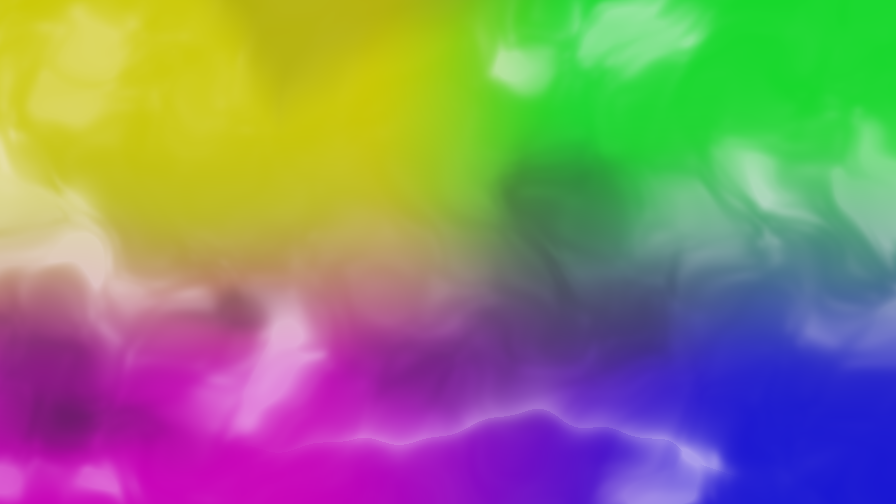
Reproduce this background procedurally as a Shadertoy shader.

```glsl
// Soft rainbow storm clouds: four corner hues melt into each other through a
// grey haze band, then puffs and hollows with billowing cellular outlines
// lighten or darken them. A glowing ridge and a sky wedge add sharper edges.

const vec3 YELLOW  = vec3(0.80, 0.79, 0.04);
const vec3 GREEN   = vec3(0.11, 0.85, 0.19);
const vec3 MAGENTA = vec3(0.79, 0.03, 0.73);
const vec3 BLUE    = vec3(0.12, 0.11, 0.83);
const vec3 MIST    = vec3(0.98, 0.94, 0.99);
const vec3 MURK    = vec3(0.21, 0.18, 0.24);
const vec3 HAZE    = vec3(0.57, 0.56, 0.52);

const float HAZE_AMOUNT = 0.36;
const float WARP = 0.020;         // bending of the cloud outlines
const float OUTLINE = 0.85;       // billows pushed into puff edges
const float BILLOW = 0.26;        // strength of the small cloud texture
const float RIDGE_GLOW = 0.40;
const float WEDGE_SHADE = 0.14;
const vec2 WEDGE_TIP = vec2(0.333, 0.745);

// Cloud parts: centre x, y and radius x, y
const int PUFFS = 11;
const vec4 PUFF[PUFFS] = vec4[PUFFS](
    vec4(0.06, 0.83, 0.15, 0.14), vec4(0.03, 0.55, 0.09, 0.13),
    vec4(0.15, 0.41, 0.08, 0.10), vec4(0.28, 0.26, 0.06, 0.10),
    vec4(0.67, 0.92, 0.12, 0.09), vec4(0.96, 0.63, 0.13, 0.14),
    vec4(0.80, 0.55, 0.07, 0.11), vec4(0.96, 0.37, 0.07, 0.08),
    vec4(0.04, 0.04, 0.13, 0.04), vec4(0.75, 0.06, 0.06, 0.06),
    vec4(0.38, 0.45, 0.16, 0.10));
const float PUFF_LIGHT[PUFFS] = float[PUFFS](
    0.28, 0.40, 0.40, 0.46, 0.42, 0.36, 0.24, 0.26, 0.30, 0.34, 0.10);

const int HOLLOWS = 6;
const vec4 HOLLOW[HOLLOWS] = vec4[HOLLOWS](
    vec4(0.03, 0.24, 0.12, 0.15), vec4(0.62, 0.61, 0.08, 0.12),
    vec4(0.66, 0.39, 0.14, 0.13), vec4(0.50, 0.26, 0.10, 0.10),
    vec4(0.26, 0.39, 0.07, 0.04), vec4(0.13, 0.15, 0.10, 0.06));
const float HOLLOW_SHADE[HOLLOWS] = float[HOLLOWS](
    0.38, 0.38, 0.42, 0.36, 0.26, 0.24);

vec2 hash2(vec2 p) {
    vec2 q = vec2(dot(p, vec2(127.1, 311.7)), dot(p, vec2(269.5, 183.3)));
    return fract(sin(q) * 4375.85);
}

// Smooth cellular noise: a soft bump around one random point per cell
float cellular(vec2 p) {
    vec2 cell = floor(p), f = p - cell;
    float sum = 0.0;
    for (int j = -1; j <= 1; j++)
    for (int i = -1; i <= 1; i++) {
        vec2 o = vec2(i, j);
        vec2 d = o + hash2(cell + o) - f;
        sum += exp(-5.0 * dot(d, d));
    }
    return sum - 0.63;
}

// Cellular octaves, each one turned
float billows(vec2 p) {
    float sum = 0.0, amp = 1.0;
    for (int i = 0; i < 3; i++) {
        sum += amp * cellular(p);
        p = mat2(1.6, 1.2, -1.2, 1.6) * p + 3.7;
        amp *= 0.5;
    }
    return sum;
}

// Layered sines that fold space into wisps
vec2 wispOffset(vec2 p) {
    vec2 sum = vec2(0.0);
    float amp = 1.0, freq = 9.0;
    for (int i = 0; i < 4; i++) {
        sum += amp * sin(freq * p.yx + vec2(1.3, 4.1) * float(i + 1) + sum);
        p = mat2(0.8, 0.6, -0.6, 0.8) * p;
        amp *= 0.55;
        freq *= 1.8;
    }
    return sum;
}

float ellipseGlow(vec2 p, vec4 e, float bump) {
    vec2 d = (p - e.xy) / e.zw;
    float r = max(dot(d, d) - OUTLINE * bump, 0.0);
    return exp(-r * sqrt(r + 0.5));
}

// Corner hues, with a higher and softer horizon on the right
vec3 skyHue(vec2 p) {
    vec3 upper = mix(YELLOW, GREEN, smoothstep(0.41, 0.66, p.x));
    vec3 lower = mix(MAGENTA, BLUE, smoothstep(0.30, 0.88, p.x));
    float right = smoothstep(0.3, 0.85, p.x);
    float horizon = mix(0.42, 0.49, right), spread = mix(0.19, 0.25, right);
    vec3 hue = mix(lower, upper, smoothstep(-spread, spread, p.y - horizon));
    float band = (p.y - 0.47) / 0.19;
    return mix(hue, HAZE, HAZE_AMOUNT * exp(-band * band));
}

// Bright crest: soft glow above, tighter falloff below
float ridge(vec2 p) {
    float x = p.x - 0.598;
    float crest = 0.118 + 0.12 * exp(-sqrt(x * x + 0.0004) / 0.05)
                - 0.075 * smoothstep(0.74, 0.83, p.x)
                + 0.008 * sin(p.x * 42.0 + 4.0) + 0.004 * sin(p.x * 95.0);
    float d = p.y - crest;
    float span = smoothstep(0.24, 0.44, p.x) * (1.0 - smoothstep(0.76, 0.84, p.x));
    return span * exp(-sqrt(d * d + 0.00004) / (d > 0.0 ? 0.045 : 0.016)) * 1.15;
}

float wedge(vec2 p) {
    vec2 d = p - WEDGE_TIP;
    return smoothstep(-0.02, 0.15, d.y - max(-1.9 * d.x, 0.95 * d.x));
}

void mainImage(out vec4 fragColor, in vec2 fragCoord) {
    vec2 uv = fragCoord / iResolution.xy;
    vec2 p = uv * vec2(16.0 / 9.0, 1.0);
    vec2 wisp = wispOffset(p);
    vec2 q = uv + WARP * wisp * vec2(0.6, 1.0);
    float bump = billows(p * 6.0 + wisp * 0.3);

    // Gather light and shade
    float light = RIDGE_GLOW * ridge(uv + 0.2 * WARP * wisp);
    float shade = WEDGE_SHADE * wedge(uv + 0.8 * WARP * wisp);
    for (int i = 0; i < PUFFS; i++) light += PUFF_LIGHT[i] * ellipseGlow(q, PUFF[i], bump);
    for (int i = 0; i < HOLLOWS; i++) shade += HOLLOW_SHADE[i] * ellipseGlow(q, HOLLOW[i], -0.4 * bump);

    // Fine billows show mostly where there is cloud
    light += BILLOW * bump * (0.12 + 0.6 * light);

    vec3 color = mix(skyHue(mix(uv, q, 0.4)), MURK, min(shade, 0.6));
    color = mix(color, MIST, clamp(light, -0.1, 0.6));
    fragColor = vec4(clamp(color, 0.0, 1.0), 1.0);
}
```
